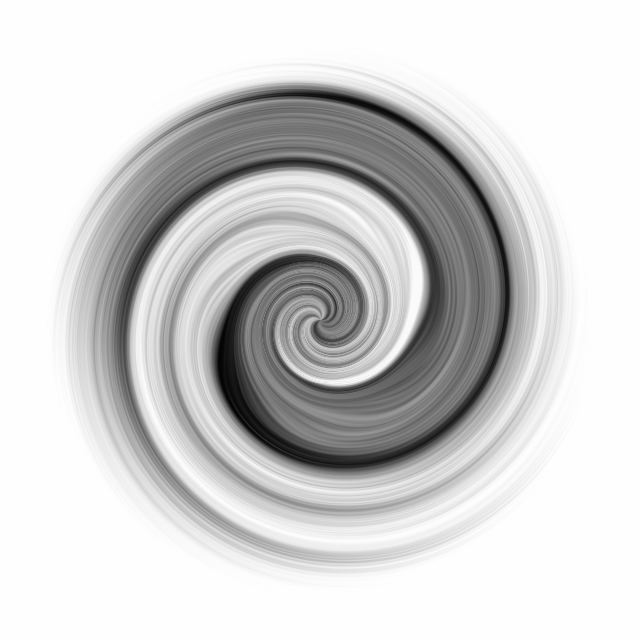
Write a Shadertoy shader that draws this background.

```glsl
const float TAU = 6.2831853;

float hash(vec2 cell) {
    vec3 h = fract(vec3(cell.xyx) * vec3(0.1031, 0.1030, 0.0973));
    h += dot(h, h.yzx + 33.33);
    return fract((h.x + h.y) * h.z);
}

// Value noise whose x axis closes after one turn
float ringNoise(float turn, float along, float cells, float seed) {
    vec2 p = vec2(turn * cells, along);
    vec2 i = floor(p);
    vec2 f = fract(p);
    f = f * f * (3.0 - 2.0 * f);
    float x0 = mod(i.x, cells) + seed;
    float x1 = mod(i.x + 1.0, cells) + seed;
    float near = mix(hash(vec2(x0, i.y)), hash(vec2(x1, i.y)), f.x);
    float far = mix(hash(vec2(x0, i.y + 1.0)), hash(vec2(x1, i.y + 1.0)), f.x);
    return mix(near, far, f.y);
}

float bell(float x, float center, float width) {
    float d = (x - center) / width;
    return exp(-d * d);
}

// Unwinds the spiral: 0..1 across one full set of arms
float armTurn(float angle, float radius) {
    float winding = 24.55 * radius + 0.44 * bell(radius, 0.14, 0.036)
                  - 20.0 * max(0.1 - radius, 0.0);
    return fract((1.92 - angle + winding) / TAU);
}

// Broad grey levels of the two arms
float armTone(float turn, float radius) {
    float light = smoothstep(0.44, 0.54, turn) * (1.0 - smoothstep(0.94, 1.0, turn));
    float tone = mix(0.43, 0.86, light);
    tone += 0.09 * bell(turn, 0.23, 0.08);
    tone -= 0.25 * bell(turn, 0.70, 0.055) * (1.0 - smoothstep(0.28, 0.36, radius));
    tone += 0.10 * bell(turn, 0.92, 0.035);

    float shadeWidth = mix(0.17, 0.07, smoothstep(0.15, 0.28, radius));
    float outerEdge = smoothstep(0.44 - shadeWidth, 0.43, turn)
                    * (1.0 - smoothstep(0.435, 0.48, turn));
    float wrapped = min(turn, 1.0 - turn);
    tone -= 0.36 * outerEdge + 0.28 * bell(wrapped, 0.0, 0.035);
    return tone;
}

// Fine fibres that follow the arms
float fibres(float turn, float radius) {
    float sum = 0.0;
    float cells = 18.0;
    float weight = 0.32;
    for (int i = 0; i < 4; i++) {
        float octave = float(i);
        float detail = smoothstep(0.0, 0.012 * (octave + 1.0), radius);
        float n = ringNoise(turn, radius * (12.0 + 4.0 * octave), cells, 37.0 * octave);
        sum += (n - 0.5) * weight * detail;
        cells = floor(cells * 2.0);
        weight *= 0.85;
    }
    return sum;
}

// Ragged fade of the rim into the paper
float rimFade(float angle, float turn, float radius) {
    float fray = ringNoise(turn, radius * 10.0, 64.0, 211.0)
               + ringNoise(turn, radius * 16.0, 130.0, 409.0) - 1.0;
    float start = 0.306 + 0.039 * cos(angle - 1.05) + 0.022 * fray;
    return smoothstep(start, 0.428 + 0.012 * fray, radius);
}

void mainImage(out vec4 fragColor, in vec2 fragCoord) {
    vec2 p = (fragCoord - 0.5 * iResolution.xy) / min(iResolution.x, iResolution.y);
    float radius = length(p);
    float angle = atan(p.y, p.x + 1e-6);
    float turn = armTurn(angle, radius);

    // Arms soften into a cloudy core
    float core = 1.0 - smoothstep(0.05, 0.105, radius);
    float tone = mix(armTone(turn, radius), 0.48, 0.6 * core);
    float contrast = mix(0.55, 0.8, core);
    tone = clamp(tone + contrast * fibres(turn, radius), 0.02, 0.98);

    tone = mix(tone, 0.995, rimFade(angle, turn, radius));
    fragColor = vec4(vec3(tone), 1.0);
}
```
